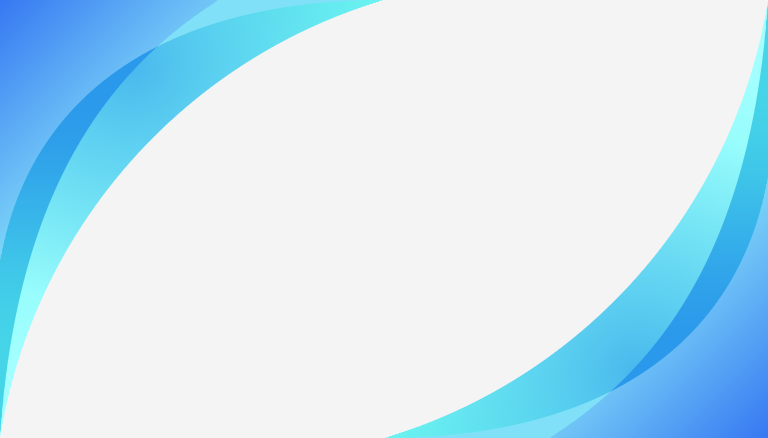
Give the GLSL for this background, as a WebGL 2 fragment shader.

```glsl
#version 300 es
precision highp float;

uniform vec2 u_resolution;
out vec4 outColor;

const vec3 PAPER = vec3(0.957);
const vec3 DEEP_BLUE = vec3(0.21, 0.47, 0.95);
const vec3 SKY_BLUE = vec3(0.49, 0.84, 0.97);
const vec3 PALE_SKY = vec3(0.50, 0.88, 0.97);
const vec3 BAND_BLUE = vec3(0.28, 0.71, 0.93);
const vec3 BAND_AQUA = vec3(0.41, 0.95, 0.94);
const vec3 BAND_ICE = vec3(0.64, 1.0, 1.0);
const vec3 OVERLAP_BLUE = vec3(0.17, 0.60, 0.92);
const vec3 OVERLAP_TEAL = vec3(0.27, 0.83, 0.91);

float cross2(vec2 a, vec2 b) {
    return a.x * b.y - a.y * b.x;
}

// Signed field of a conic arc: positive on the side of its control point.
float conicField(vec2 p, vec2 start, vec2 control, vec2 end, float weight) {
    float area = cross2(control - start, end - start);
    float v = cross2(p - start, end - start) / area;
    float w = cross2(control - start, p - start) / area;
    float u = 1.0 - v - w;
    return v - 2.0 * weight * sqrt(max(u * w, 0.0));
}

// Coverage with an edge about one pixel wide.
float coverage(float field) {
    float slope = length(vec2(dFdx(field), dFdy(field)));
    return clamp(field / max(slope, 1e-6) + 0.5, 0.0, 1.0);
}

// Corner sheet: diagonal fade away from the corner.
vec3 cornerColor(vec2 p) {
    float t = clamp(dot(p, vec2(2.95, 1.685)), 0.0, 1.0);
    return mix(DEEP_BLUE, SKY_BLUE, t);
}

// Curved band: blue at the bend, brighter toward both tips.
vec3 bandColor(vec2 p) {
    float reach = length((p - vec2(0.17, 0.148)) * vec2(1.0, 0.57));
    float t = pow(clamp(reach / 0.326, 0.0, 1.0), 0.8);
    vec3 tip = mix(BAND_AQUA, BAND_ICE, clamp(p.y * 1.2, 0.0, 1.0));
    return mix(BAND_BLUE, tip, t);
}

// Crescent where the sheet and the band cross.
vec3 overlapColor(vec2 p) {
    return mix(OVERLAP_BLUE, OVERLAP_TEAL, smoothstep(0.2, 0.8, p.y));
}

// Layers one corner over a background; p starts at that corner.
vec3 paintCorner(vec3 background, vec2 p) {
    float wave = coverage(conicField(p, vec2(0.0, 1.0), vec2(0.071, 0.223), vec2(0.5, 0.0), 0.846));
    float outer = coverage(conicField(p, vec2(0.0, 0.598), vec2(0.0586, 0.0), vec2(0.5, 0.0), 0.93));
    float sheet = coverage(conicField(p, vec2(0.0, 1.0), vec2(0.027, 0.284), vec2(0.285, 0.0), 1.04));

    vec3 outside = mix(PALE_SKY, cornerColor(p), sheet);
    vec3 inside = mix(bandColor(p), overlapColor(p), sheet);
    return mix(background, mix(inside, outside, outer), wave);
}

void main() {
    vec2 uv = gl_FragCoord.xy / u_resolution;
    vec2 fromTopLeft = vec2(uv.x, 1.0 - uv.y);

    // The second corner is the first one turned half a circle.
    vec3 color = paintCorner(PAPER, fromTopLeft);
    color = paintCorner(color, 1.0 - fromTopLeft);
    outColor = vec4(color, 1.0);
}
```
